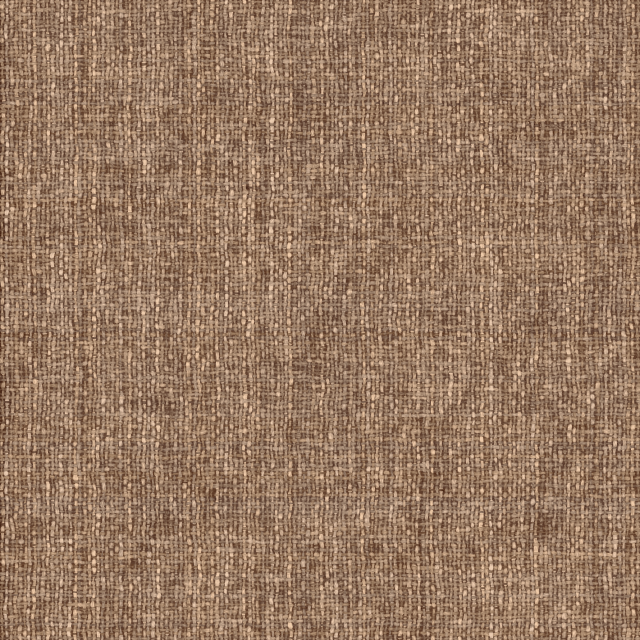
Write a Shadertoy shader that draws this texture.

```glsl
// Plain-woven brown linen cloth with slubby, unevenly dyed threads.

const vec2 THREADS = vec2(140.0, 152.0);      // warp and weft threads across the canvas
const vec3 DARK_BROWN = vec3(0.38, 0.25, 0.18);
const vec3 LIGHT_TAN = vec3(0.82, 0.69, 0.58);
const vec3 MIDTONE_SHIFT = vec3(0.0, 0.016, 0.011);
const vec3 GREY_TINT = vec3(-0.012, 0.0, 0.016);
const float WARP_TONE = 0.84;                 // tone 0 is dark brown, 1 is light tan
const float WEFT_TONE = 0.62;
const float GAP_TONE = 0.02;
const vec2 DYE_SPREAD = vec2(0.34, 0.16);     // change between threads: warp, weft
const vec2 SLUB_SPREAD = vec2(0.42, 0.40);    // slow change along a thread
const float FLOAT_SPREAD = 0.50;              // change from crossing to crossing
const float FIBRE_SPREAD = 0.45;
const float CLOUD_SPREAD = 0.08;
const float HALF_WIDTH = 0.31;                // in thread spacings
const float ROUNDNESS = 0.28;
const float CROWN = 0.20;
const vec2 UNDER_SHADOW = vec2(0.10, 0.24);   // where a warp or weft dips below
const float WOBBLE = 0.50;
const int AA = 3;

float hash(vec2 p) {
    vec3 q = fract(p.xyx * vec3(0.1031, 0.1030, 0.0973));
    q += dot(q, q.yzx + 33.33);
    return fract((q.x + q.y) * q.z);
}

vec2 gradient(vec2 cell) {
    float angle = 6.2832 * hash(cell + 57.0);
    return vec2(cos(angle), sin(angle));
}

float gradientNoise(vec2 p) {
    vec2 i = floor(p), f = p - i;
    vec2 u = f * f * f * (f * (f * 6.0 - 15.0) + 10.0);
    vec2 e = vec2(1.0, 0.0);
    float bottom = mix(dot(gradient(i), f), dot(gradient(i + e), f - e), u.x);
    float top = mix(dot(gradient(i + e.yx), f - e.yx),
                    dot(gradient(i + e.xx), f - e.xx), u.x);
    return mix(bottom, top, u.y);
}

// Tone (x), half width (y) and grey tint (z) of one thread.
// "along" counts crossings; "across" is the offset from the thread axis.
vec3 threadLook(float id, float along, float across, float family) {
    float seed = id * 7.31 + family * 1900.0;
    float slub = gradientNoise(vec2(along * mix(0.11, 0.22, family), seed));
    float fibre = gradientNoise(vec2(along * 1.7, seed + across * 5.0));
    float dye = hash(vec2(id, 11.0 + family)) - 0.5;

    // Each float is centred on its own crossing, with an uneven length
    float crossing = hash(vec2(id + 300.0 * family, floor(along))) - 0.5;
    float tone = mix(WARP_TONE, WEFT_TONE, family)
               + mix(DYE_SPREAD.x, DYE_SPREAD.y, family) * dye
               + mix(SLUB_SPREAD.x, SLUB_SPREAD.y, family) * slub
               + FLOAT_SPREAD * crossing + FIBRE_SPREAD * fibre;
    float width = HALF_WIDTH + 0.10 * slub + 0.12 * crossing + 0.10 * fibre;
    float tint = 2.0 * hash(vec2(id, 71.0 + family)) - 1.0;
    return vec3(tone, width, tint);
}

vec3 cloth(vec2 uv) {
    // Threads bend slightly, and each sits a little off its place
    vec2 bend = vec2(gradientNoise(uv * vec2(5.0, 9.0)),
                     gradientNoise(uv * vec2(9.0, 5.0) + 40.0));
    vec2 ripple = vec2(gradientNoise(uv * vec2(70.0, 45.0) + 13.0),
                       gradientNoise(uv * vec2(45.0, 70.0) + 81.0));
    vec2 g = uv * THREADS + WOBBLE * (bend + ripple) + 20.0;
    vec2 cell = floor(g);
    vec2 f = g - cell - 0.5;
    f += 0.22 * (vec2(hash(vec2(cell.x, 3.0)), hash(vec2(cell.y, 5.0))) - 0.5);

    vec3 warp = threadLook(cell.x, g.y, f.x, 0.0);
    vec3 weft = threadLook(cell.y, g.x, f.y, 1.0);

    // Alternate which family passes on top
    bool warpOver = mod(cell.x + cell.y, 2.0) < 0.5;
    vec3 over = warpOver ? warp : weft;
    vec3 under = warpOver ? weft : warp;
    vec2 q = warpOver ? f : f.yx;             // x across the top thread, y along it
    float shadow = warpOver ? UNDER_SHADOW.y : UNDER_SHADOW.x;

    float across = q.x / over.y;
    float overTone = over.x - ROUNDNESS * across * across - CROWN * 4.0 * q.y * q.y;
    float underAcross = q.y / under.y;
    float underTone = under.x - shadow - ROUNDNESS * underAcross * underAcross;

    float underMask = 1.0 - smoothstep(-0.07, 0.07, abs(q.y) - under.y);
    float overMask = 1.0 - smoothstep(-0.07, 0.07, abs(q.x) - over.y);
    float tone = mix(mix(GAP_TONE, underTone, underMask), overTone, overMask);

    // Broad cloudy dyeing and the shaded left border
    tone += CLOUD_SPREAD * (gradientNoise(uv * 7.0 + 9.0) + gradientNoise(uv * 19.0));
    tone -= 0.20 * (1.0 - smoothstep(0.0, 0.018, uv.x));

    tone = clamp(tone, -0.3, 1.25);
    float midtone = max(4.0 * tone * (1.0 - tone), 0.0);
    return mix(DARK_BROWN, LIGHT_TAN, tone) + MIDTONE_SHIFT * midtone
         + GREY_TINT * mix(under.z, over.z, overMask);
}

void mainImage(out vec4 fragColor, in vec2 fragCoord) {
    // Average a grid of samples inside each pixel
    vec3 sum = vec3(0.0);
    for (int j = 0; j < AA; j++) {
        for (int i = 0; i < AA; i++) {
            vec2 offset = (vec2(i, j) + 0.5) / float(AA) - 0.5;
            sum += cloth((fragCoord + offset) / iResolution.y);
        }
    }
    fragColor = vec4(clamp(sum / float(AA * AA), 0.0, 1.0), 1.0);
}
```
